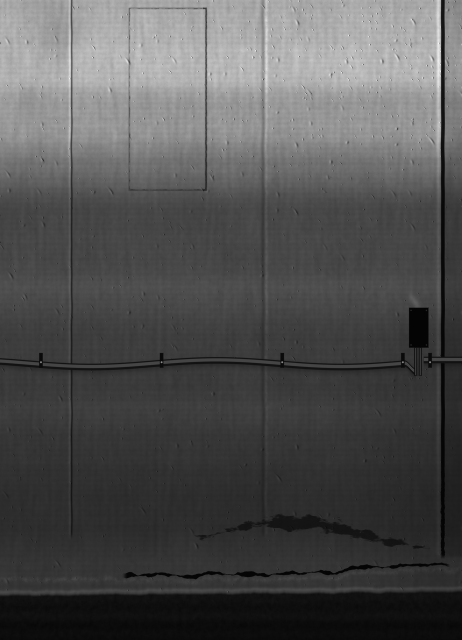
This texture is drawn by a WebGL 1 fragment shader. Its source:

```glsl
precision highp float;
// A weathered grey metal wall, bright at the top, with seams, a panel and a sagging cable.
// Tone comes from a vertical ramp; seams, cable and box are distance masks;
// chips, stains and cracks come from hashed cells and gradient noise.
uniform vec2 u_resolution;

vec2 hash2(vec2 p) {
  vec3 q = fract(p.xyx * vec3(0.1031, 0.1030, 0.0973));
  q += dot(q, q.yzx + 33.33);
  return fract((q.xx + q.yz) * q.zy);
}

float noise(vec2 p) {
  vec2 i = floor(p), f = fract(p);
  vec2 u = f * f * f * (f * (f * 6.0 - 15.0) + 10.0);
  float a = dot(hash2(i) * 2.0 - 1.0, f);
  float b = dot(hash2(i + vec2(1, 0)) * 2.0 - 1.0, f - vec2(1, 0));
  float c = dot(hash2(i + vec2(0, 1)) * 2.0 - 1.0, f - vec2(0, 1));
  float d = dot(hash2(i + vec2(1, 1)) * 2.0 - 1.0, f - vec2(1, 1));
  return mix(mix(a, b, u.x), mix(c, d, u.x), u.y);
}

float fbm(vec2 p) {
  float sum = 0.0, amp = 0.6;
  for (int i = 0; i < 4; i++) {
    sum += amp * noise(p);
    p = p * 2.03 + 17.1;
    amp *= 0.55;
  }
  return sum;
}

float fill(float d) {
  float aa = 0.7 / u_resolution.y;
  return 1.0 - smoothstep(-aa, aa, d);
}

float box(vec2 p, vec2 halfSize) {
  vec2 d = abs(p) - halfSize;
  return length(max(d, 0.0)) + min(max(d.x, d.y), 0.0);
}

float bell(float d, float w) { return exp(-d * d / (w * w)); }

float span(float a, float b, float x) { return smoothstep(a, a + 0.01, x) * (1.0 - smoothstep(b - 0.01, b, x)); }

// Light falling down the wall; t is the distance from the top
float wallTone(float t) {
  float v = mix(0.66, 0.71, smoothstep(0.0, 0.1, t));
  v = mix(v, 0.59, smoothstep(0.12, 0.16, t));
  v = mix(v, 0.42, smoothstep(0.20, 0.27, t));
  v = mix(v, 0.275, smoothstep(0.26, 0.33, t));
  v = mix(v, 0.225, smoothstep(0.48, 0.60, t));
  v = mix(v, 0.175, smoothstep(0.63, 0.80, t));
  v += 0.03 * bell(t - 0.45, 0.025) - 0.02 * bell(t - 0.52, 0.025) + 0.02 * bell(t - 0.64, 0.02);
  return v + 0.03 * smoothstep(0.82, 0.89, t);
}

// Raised paint chips: a dark flank beside a light one
float chips(vec2 p) {
  float sum = 0.0;
  for (int i = 0; i < 3; i++) {
    float scale = 38.0 + 26.0 * float(i);
    vec2 g = p * scale + 7.3 * float(i), id = floor(g);
    vec2 h = hash2(id), k = hash2(id + 51.7);
    vec2 q = fract(g) - 0.3 - 0.4 * h;
    q.x += q.y * (k.x - 0.3) + 0.7 * q.y * q.y;
    float density = 0.10 + 0.17 * smoothstep(0.65, 0.85, p.y) * smoothstep(0.25, 0.5, p.x);
    float len = 0.07 + 0.13 * k.x;
    float mark = bell(q.x - 0.04, 0.06) - 0.6 * bell(q.x + 0.06, 0.07);
    sum += step(k.y, density) * mark * bell(q.y, len) * (0.35 + 0.5 * h.x);
  }
  return sum;
}

void main() {
  vec2 p = gl_FragCoord.xy / u_resolution.y;
  float t = 1.0 - p.y;
  float wobble = noise(vec2(p.y * 24.0, 3.0)), rough = fbm(p * vec2(130.0, 110.0));

  // Wall with scan bands, vertical streaks and grain
  float v = wallTone(t + 0.006 * noise(p * vec2(18.0, 6.0)));
  v *= 1.0 + 0.013 * sin(p.y * 800.0) + 0.05 * noise(vec2(2.0, p.y * 55.0));
  v *= 1.0 + 0.10 * noise(p * vec2(150.0, 16.0)) + 0.11 * rough + 0.08 * fbm(p * vec2(12.0, 7.0));
  v *= 1.0 - 0.13 * bell(p.x - 0.09, 0.035) * bell(p.y - 0.95, 0.06);
  v *= 1.0 - 0.14 * smoothstep(0.5, 0.7, p.x) * smoothstep(0.3, 0.7, t);
  v *= 1.0 - 0.55 * chips(p);

  // Vertical seams; the right one is an open joint
  float above = smoothstep(0.155, 0.17, p.y);
  float left = p.x - 0.112 - 0.0015 * wobble;
  v *= 1.0 - above * (0.55 * bell(left, 0.0014) - 0.22 * bell(left + 0.003, 0.002));
  float mid = p.x - 0.413 - 0.002 * wobble;
  v *= 1.0 + above * (0.16 * bell(mid - 0.003, 0.0025) - 0.20 * bell(mid + 0.002, 0.003)) * (1.0 + rough);
  float right = p.x - 0.692 - 0.001 * wobble;
  float joint = smoothstep(0.125, 0.135, p.y);
  v *= 1.0 - 0.18 * joint * smoothstep(-0.002, 0.004, right);
  v *= 1.0 + 0.25 * joint * bell(right + 0.007, 0.003);
  v *= 1.0 - 0.88 * joint * fill(abs(right) - 0.0028 - 0.003 * rough * (1.0 - smoothstep(0.2, 0.3, p.y)));

  // Inset panel outline, strongest on its right edge
  vec2 pan = p - vec2(0.262, 0.845);
  float edge = abs(box(pan, vec2(0.06, 0.142)) + 0.0012 * rough);
  float weight = pan.x > 0.055 ? 0.65 : 0.30 + 0.55 * rough;
  v *= 1.0 - max(weight, 0.1) * bell(edge, 0.0014);

  // Stains and the ragged crack above the floor
  float stainY = 0.184 - 0.042 * smoothstep(0.46, 0.69, p.x) - 0.022 * (1.0 - smoothstep(0.31, 0.43, p.x));
  float thick = 0.013 * bell(p.x - 0.46, 0.09) + 0.008 * bell(p.x - 0.59, 0.08);
  float stain = abs(p.y - stainY) - thick - 0.022 * fbm(p * vec2(30.0, 65.0)) + 0.003;
  v *= 1.0 - 0.55 * (1.0 - smoothstep(-0.003, 0.002, stain)) * span(0.29, 0.68, p.x);
  float crackY = 0.102 + 0.016 * smoothstep(0.4, 0.69, p.x) + 0.012 * fbm(vec2(p.x * 22.0, 4.0));
  float crack = abs(p.y - crackY) - 0.0022 - 0.008 * fbm(p * vec2(32.0, 12.0) + 9.0);
  v *= 1.0 - 0.9 * fill(crack) * span(0.19, 0.705, p.x);
  v *= 1.0 + 0.3 * bell(p.y - crackY + 0.008, 0.004) * (0.5 + rough);

  // Floor with a worn lip
  float lip = p.y - 0.071 - 0.008 * p.x - 0.005 * fbm(vec2(p.x * 26.0, 8.0));
  v *= 1.0 + 0.35 * bell(lip - 0.004, 0.003);
  float ground = 0.062 + 0.012 * sin(p.y * 210.0) * bell(p.y - 0.03, 0.03) + 0.035 * rough;
  v = mix(v, ground * (0.65 + 5.0 * p.y), 1.0 - smoothstep(-0.004, 0.001, lip));

  // Cable: soft shadow, dark rim, grey core
  float cableY = 0.4317 - 0.0052 * cos(16.08 * (p.x - 0.143)) - 0.014 * smoothstep(0.632, 0.65, p.x);
  cableY = p.x > 0.656 ? 0.4375 : cableY;
  float gap = fill(0.006 - abs(p.x - 0.656));
  float d = p.y - cableY;
  v *= 1.0 - 0.25 * gap * bell(d + 0.004, 0.007);
  v = mix(v, 0.07, gap * fill(abs(d) - 0.0052));
  v = mix(v, 0.27, gap * fill(abs(d - 0.0008) - 0.0025));

  // Clamps along the cable, then the box and its twin tubes
  for (int i = 0; i < 5; i++) {
    float n = float(i);
    vec2 c = p - vec2(i < 4 ? 0.064 + 0.1885 * n : 0.672, 0.437);
    v = mix(v, 0.04, fill(box(c, vec2(0.0028, 0.0115))));
    v = mix(v, 0.55, fill(length(c + vec2(0.0, 0.003)) - 0.0014));
  }
  vec2 b = p - vec2(0.6543, 0.488);
  v *= 1.0 + 0.35 * bell(b.x + 0.006 + 0.5 * (b.y - 0.04), 0.006) * bell(b.y - 0.04, 0.012);
  vec2 tube = vec2(abs(b.x + 0.0012) - 0.0035, b.y + 0.053);
  v = mix(v, 0.05, fill(box(tube, vec2(0.0024, 0.022))));
  v = mix(v, 0.30, fill(box(tube, vec2(0.0007, 0.021))));
  v = mix(v, 0.015, fill(box(b, vec2(0.0152, 0.0312))));
  v = mix(v, 0.16, fill(length(vec2(abs(b.x) - 0.012, abs(b.y) - 0.027)) - 0.001));

  gl_FragColor = vec4(vec3(clamp(v, 0.0, 1.0)), 1.0);
}
```
